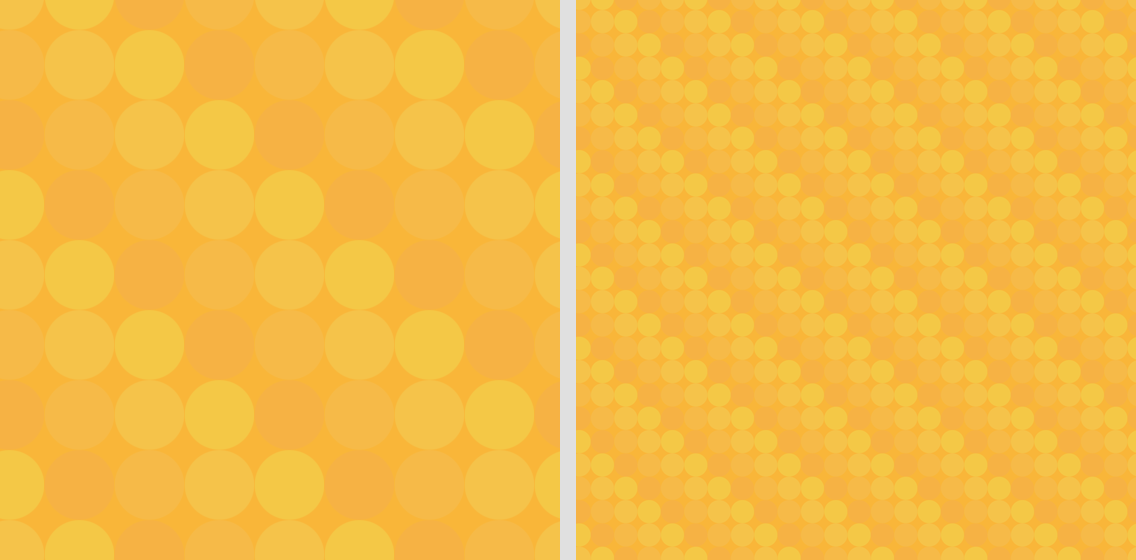
Left: one tile. Right: repeated 3 by 3.
A three.js fragment shader for this pattern:

```glsl
// Touching dots on an 8 by 8 grid over a warm amber ground.
// Each dot takes one of four tones from its column plus row, which makes
// diagonal bands; eight is a multiple of four, so the tones wrap.

varying vec2 vUv;

// Four tones from dull orange to bright yellow
vec3 dotTone(float index) {
  vec3 tone = vec3(0.965, 0.698, 0.267);
  tone = mix(tone, vec3(0.965, 0.731, 0.284), step(0.5, index));
  tone = mix(tone, vec3(0.961, 0.764, 0.290), step(1.5, index));
  return mix(tone, vec3(0.957, 0.784, 0.275), step(2.5, index));
}

void main() {
  // Grid shifted so that dots are cut by the canvas edges
  vec2 grid = vUv * 8.0 - vec2(0.635, 0.573);
  vec2 cell = floor(grid);
  float index = mod(cell.x + cell.y, 4.0);

  // Dot that fills its cell, with a soft rim
  float rim = length(fract(grid) - 0.5) - 0.497;
  float coverage = 1.0 - smoothstep(-0.012, 0.012, rim);

  vec3 ground = vec3(0.976, 0.714, 0.224);
  gl_FragColor = vec4(mix(ground, dotTone(index), coverage), 1.0);
}
```
